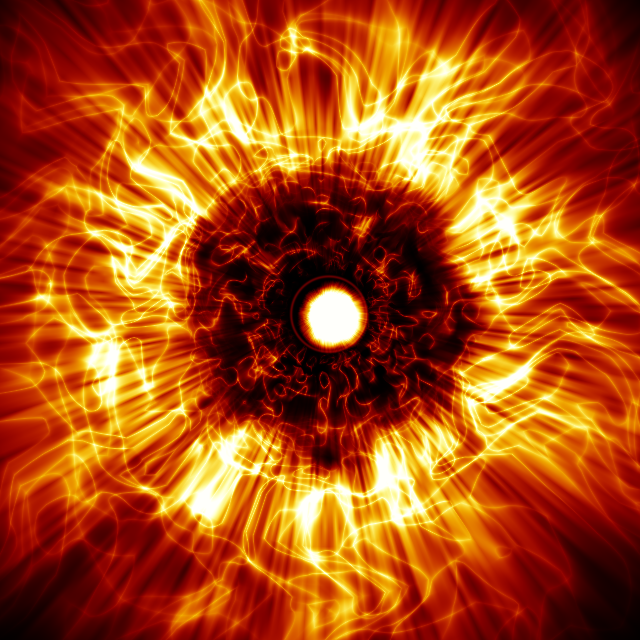
Give the GLSL for this background, as a WebGL 1 fragment shader.

```glsl
precision highp float;
uniform vec2 u_resolution;

#define TAU 6.2831853
#define RING_CENTER vec2(0.508, 0.514)
#define CORE_CENTER vec2(0.5217, 0.504)
#define HALO_CENTER vec2(0.514, 0.509)
#define CORE_RADIUS 0.044
#define HALO_RADIUS 0.059
#define CAVITY_RADIUS 0.235
#define FADE_RADIUS 0.75
#define LOBES 8.0
#define LOBE_ANGLE 0.36
#define PLUMES 5.0
#define PLUME_ANGLE 1.05

float hash(vec2 p) {
  return fract(sin(dot(p, vec2(127.1, 311.7))) * 43758.5453);
}

// Value noise that repeats along x; nearly linear blending keeps creases sharp
float noise(vec2 p, float period) {
  vec2 cell = floor(p);
  vec2 f = fract(p);
  f = mix(f, f * f * (3.0 - 2.0 * f), 0.25);
  float x0 = floor(mod(cell.x + 0.5, period));
  float x1 = floor(mod(cell.x + 1.5, period));
  float low = mix(hash(vec2(x0, cell.y)), hash(vec2(x1, cell.y)), f.x);
  float high = mix(hash(vec2(x0, cell.y + 1.0)), hash(vec2(x1, cell.y + 1.0)), f.x);
  return mix(low, high, f.y);
}

// Glowing line along the middle level of the noise
float filament(vec2 p, float period, float width) {
  float d = abs(2.0 * noise(p, period) - 1.0);
  return width / (width + d);
}

// Black, red, orange, yellow, white
vec3 firePalette(float heat) {
  float t = clamp(heat, 0.0, 1.0);
  return vec3(1.0 - pow(1.0 - t, 2.7),
              smoothstep(0.22, 0.92, t),
              smoothstep(0.62, 1.03, t));
}

// Crossing filaments of the blaze, stretched outward with distance
float blazeWeb(float turn, float r, vec2 warp) {
  float depth = -0.3 / max(r, 0.12);
  float sum = 0.0;
  for (int i = 0; i < 6; i++) {
    float k = float(i);
    float period = 15.0 + 8.0 * k;
    vec2 q = vec2(turn * period, depth * (2.6 + 0.7 * k) + 17.0 * k);
    q += warp * (1.0 + 0.25 * k);
    sum += filament(q, period, 0.065);
  }
  return sum / 6.0;
}

// Thin broken sparks inside the cavity
float sparkWeb(vec2 polar, vec2 warp) {
  float sum = 0.0;
  for (int i = 0; i < 5; i++) {
    float k = float(i);
    float period = 23.0 + 8.0 * k;
    vec2 q = vec2(polar.x * period, polar.y * (4.2 + k) + 31.0 * k + 7.0);
    q += warp * 0.7;
    float line = filament(q, period, 0.13);
    float patches = noise(q * vec2(1.0, 0.8) + vec2(0.0, 53.0), period);
    sum += line * line * smoothstep(0.45, 0.75, patches);
  }
  return sum;
}

void main() {
  vec2 uv = gl_FragCoord.xy / u_resolution;
  vec2 p = uv - RING_CENTER;
  float r = max(length(p), 0.01);
  float angle = atan(p.y, p.x);
  vec2 polar = vec2(angle / TAU, log(r));

  // Shared distortion and fine radial streaks
  vec2 warp = vec2(noise(polar * vec2(19.0, 5.0), 19.0),
                   noise(polar * vec2(23.0, 4.0) + vec2(0.0, 40.0), 23.0)) - 0.5;
  float streaks = 0.4 * noise(vec2(polar.x * 380.0, polar.y * 5.0 + warp.x), 380.0)
                + 0.35 * noise(vec2(polar.x * 190.0, polar.y * 4.0 + 9.0), 190.0)
                + 0.25 * noise(vec2(polar.x * 70.0, polar.y * 2.0 + 25.0), 70.0);
  streaks = smoothstep(0.15, 0.85, streaks);
  float clouds = noise(vec2(polar.x * 16.0, polar.y * 4.0 + 70.0) + warp, 16.0);
  float billows = smoothstep(0.15, 0.85, clouds);

  // Scalloped blaze with longer plumes, fading toward the corners
  float lobe = cos(LOBES * (angle - LOBE_ANGLE));
  float plume = cos(PLUMES * (angle - PLUME_ANGLE));
  float edge = r + 0.035 * warp.x + 0.03 * (clouds - 0.5) + 0.012 * (streaks - 0.5) + 0.008 * lobe;
  float outside = smoothstep(CAVITY_RADIUS - 0.025, CAVITY_RADIUS + 0.025, edge);
  float fade = 1.0 - smoothstep(0.26, FADE_RADIUS, r + 0.05 * (clouds - 0.5) - 0.025 * plume);
  float hotBand = exp(-pow((r - 0.315) / 0.085, 2.0));
  float web = blazeWeb(polar.x, r, warp);
  float blaze = 0.01 + 0.14 * billows + 0.24 * streaks;
  blaze += web * (0.5 + 0.9 * streaks) + 2.2 * web * web;
  blaze *= 1.06 * fade * (1.0 + hotBand * (0.42 + 0.22 * lobe));
  blaze /= 1.0 + 0.22 * blaze * blaze;

  // Dark cavity crossed by sparks, reddening toward its rim
  float sparks = sparkWeb(polar, warp);
  float cavity = 0.5 * sparks * (0.4 + 0.8 * streaks);
  cavity += smoothstep(0.13, 0.25, r) * billows * (0.15 * streaks + 0.6 * web);
  cavity *= smoothstep(0.055, 0.1, r);
  cavity /= 1.0 + 0.5 * cavity * cavity;
  float heat = mix(cavity, blaze, outside);

  // White core with a soft ragged glow and a faint thin halo
  float coreDistance = length(uv - CORE_CENTER) + 0.006 * (clouds - 0.5) + 0.002 * (streaks - 0.5);
  float core = 1.2 * (1.0 - smoothstep(CORE_RADIUS - 0.013, CORE_RADIUS + 0.014, coreDistance));
  float haloOffset = (length(uv - HALO_CENTER) - HALO_RADIUS) / 0.002;
  float halo = 0.16 * exp(-haloOffset * haloOffset);
  heat = max(heat, core + halo);

  gl_FragColor = vec4(firePalette(heat), 1.0);
}
```
